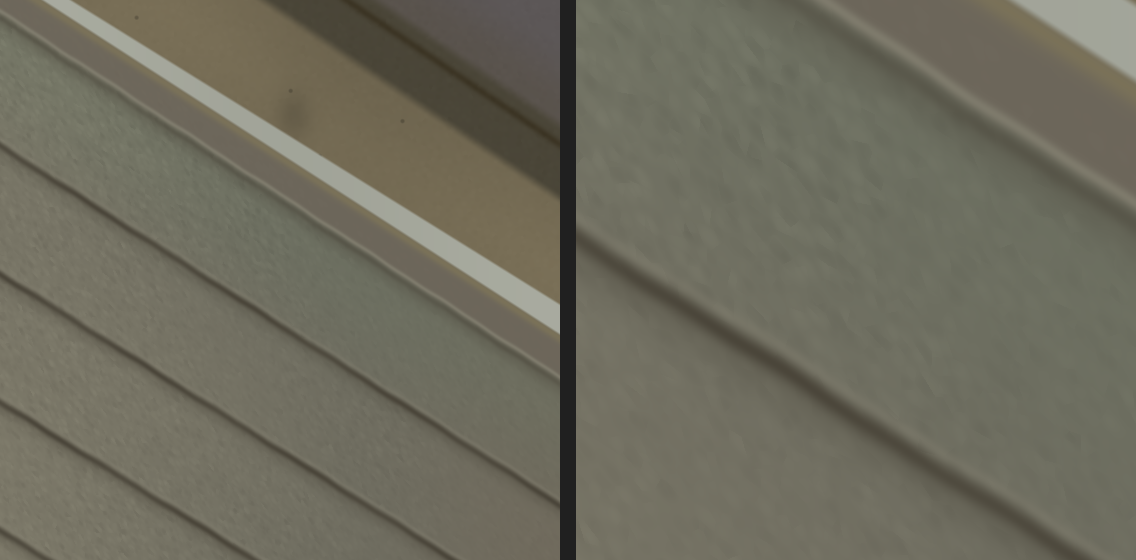
Left: the whole. Right: its middle third, enlarged.
Reproduce this texture procedurally as a WebGL 1 fragment shader.

```glsl
precision highp float;
// Slanted weathered siding boards with shadowed grooves, below a pale trim strip and a tan eave.
uniform vec2 u_resolution;

const float FIRST_GROOVE = 0.032;
const float BOARD_PITCH = 0.229;

const vec3 BOARD = vec3(0.435, 0.427, 0.376);
const vec3 BOARD_LIGHT = vec3(0.495, 0.480, 0.415);
const vec3 GROOVE = vec3(0.285, 0.265, 0.220);
const vec3 RIDGE = vec3(0.525, 0.510, 0.450);
const vec3 LEDGE = vec3(0.425, 0.395, 0.350);
const vec3 RIM = vec3(0.490, 0.455, 0.345);
const vec3 TRIM = vec3(0.645, 0.655, 0.610);
const vec3 TAN = vec3(0.440, 0.403, 0.315);
const vec3 SHADOW = vec3(0.290, 0.272, 0.218);
const vec3 SEAM = vec3(0.225, 0.195, 0.130);
const vec3 SOFFIT = vec3(0.350, 0.325, 0.300);

vec2 hash2(vec2 p) {
  vec2 q = vec2(dot(p, vec2(127.1, 311.7)), dot(p, vec2(269.5, 183.3)));
  return fract(sin(q) * 43758.55);
}

// Cellular noise: x is the distance to the nearest point, y its random value.
vec2 cellular(vec2 p) {
  vec2 cell = floor(p);
  vec2 nearest = vec2(9.0, 0.0);
  for (int j = -1; j <= 1; j++) {
    for (int i = -1; i <= 1; i++) {
      vec2 id = cell + vec2(float(i), float(j));
      float d = length(id + hash2(id) - p);
      if (d < nearest.x) nearest = vec2(d, hash2(id + 37.0).x);
    }
  }
  return nearest;
}

// Signed, soft-edged flakes
float flakes(vec2 p) {
  vec2 c = cellular(p);
  return (c.y - 0.5) * smoothstep(0.75, 0.1, c.x);
}

float waves(vec2 p) {
  return (sin(p.x * 5.1 + 1.7 * sin(p.y * 3.7)) + sin(p.y * 6.3 + p.x * 2.9)
        + 0.6 * sin(p.x * 13.0 - p.y * 9.0 + 2.0)) / 2.6;
}

float bump(float d, float width) {
  return exp(-d * d / (width * width));
}

float edge(float at, float v, float soft) {
  return smoothstep(at - soft, at + soft, v);
}

vec2 rotate(vec2 p, float a) {
  return mat2(cos(a), sin(a), -sin(a), cos(a)) * p;
}

// Boards: slope is the distance down across the boards
vec3 siding(vec2 p, float slope) {
  float k = max(floor((slope - FIRST_GROOVE) / BOARD_PITCH + 0.5), 0.0);
  float d = slope - FIRST_GROOVE - k * BOARD_PITCH;
  d += 0.0008 * sin(p.x * 41.0 + k * 2.0) + 0.0005 * sin(p.x * 97.0 + k);
  float isFirst = 1.0 - step(0.5, k);

  // Broad lighting, lighter toward the lower left
  float light = 0.85 * smoothstep(0.75, -0.1, p.x) * (0.55 + 0.45 * p.y);
  light += 0.12 * waves(p + k * 0.13);
  vec3 col = mix(BOARD, BOARD_LIGHT, clamp(light, 0.0, 1.0));
  col += vec3(-0.010, 0.008, 0.002) * smoothstep(0.35, 0.05, slope);
  col += vec3(0.004, -0.010, -0.012) * smoothstep(0.6, 1.0, p.x) * p.y;

  // Worn flakes, fading to smooth patches
  float wear = 0.35 + 0.65 * smoothstep(0.85, 0.2, p.x + 0.25 * waves(p * 1.6));
  float grain = flakes(rotate(p, -0.9) * vec2(55.0, 120.0))
              + 0.6 * flakes(rotate(p, 0.5) * vec2(150.0, 85.0));
  col += wear * grain * vec3(0.042, 0.043, 0.038);

  // Ledge between the trim and the first groove
  col = mix(col, LEDGE, 0.85 * isFirst * edge(0.010, -d, 0.010));

  // Groove: thin lit lip above, dark line, soft shade below
  float strength = mix(0.95, 0.50, isFirst) * (0.92 + 0.08 * sin(p.x * 23.0 + k * 4.0));
  col = mix(col, GROOVE, 0.22 * bump(d - 0.010, 0.016));
  col = mix(col, GROOVE, strength * bump(d, 0.0075));
  return mix(col, RIDGE, mix(0.35, 0.70, isFirst) * bump(d + 0.0125, 0.0045));
}

// Eave above the trim: tan face, dark band with a seam, then the soffit
vec3 eave(vec2 p, float slope, float soft) {
  vec3 col = TAN * (1.0 + 0.035 * waves(p * 1.3) + 0.05 * smoothstep(-0.32, -0.15, slope));
  col *= 1.0 - 0.13 * bump(length((p - vec2(0.525, 0.205)) * vec2(1.0, 0.7)), 0.03);
  vec2 speck = cellular(p * 13.0);
  col *= 1.0 - 0.2 * step(0.88, speck.y) * smoothstep(0.07, 0.02, speck.x);

  col = mix(col, SHADOW, edge(0.315, -slope, 0.010 + soft));
  vec3 soffit = mix(SOFFIT, vec3(0.360, 0.340, 0.340), smoothstep(-0.48, -0.62, slope));
  col = mix(col, soffit, edge(0.455, -slope, 0.014));
  col = mix(col, SEAM, 0.85 * bump(slope + 0.418, 0.009));
  return col + 0.012 * flakes(p * 90.0);
}

void main() {
  vec2 p = gl_FragCoord.xy / u_resolution;
  p.y = 1.0 - p.y;
  float soft = max(0.0035, 1.2 / u_resolution.y);

  // Nearly parallel slanted lines, converging slightly to the right
  float slope = (p.y - 0.655 * p.x) / (1.0 - 0.05 * p.x);
  float trimTop = -0.078 - 0.039 * p.x;
  float trimBottom = -0.049 - 0.012 * p.x;

  vec3 col = siding(p, slope);
  col = mix(col, RIM, 0.8 * bump(slope - trimBottom - 0.007, 0.010));
  vec3 trim = TRIM * (1.0 + 0.02 * sin(p.x * 7.0 + 1.0));
  col = mix(trim, col, edge(trimBottom, slope, soft));
  col = mix(eave(p, slope, soft), col, edge(trimTop, slope, soft));
  gl_FragColor = vec4(col, 1.0);
}
```
